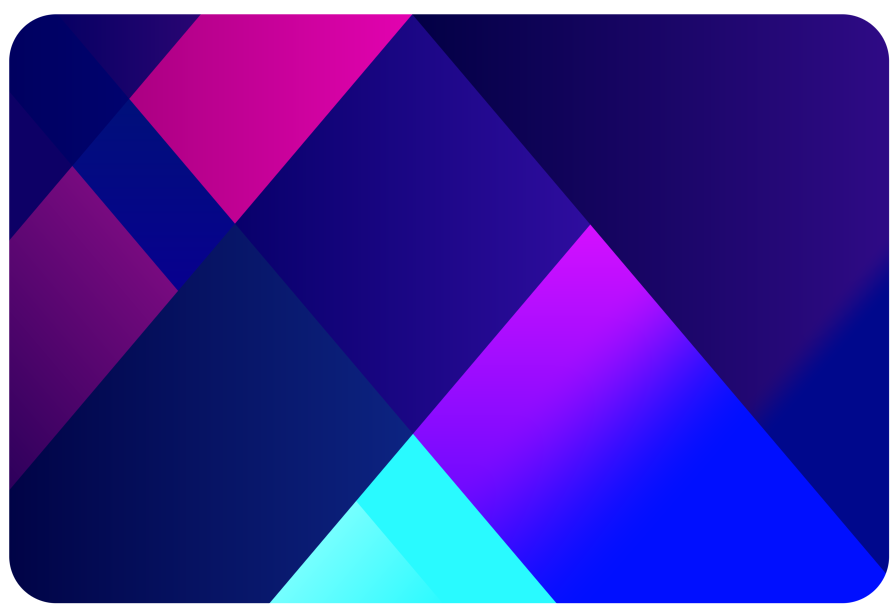
Reproduce this background procedurally as a WebGL 2 fragment shader.

```glsl
#version 300 es
precision highp float;

uniform vec2 u_resolution;
out vec4 fragColor;

const float SLANT = 0.847;

// Antialiased step: 0 below the edge, 1 above it
float edge(float at, float value, float width) {
    return smoothstep(at - width, at + width, value);
}

// Linear blend of two colours while t runs from start to end
vec3 ramp(vec3 from, vec3 to, float start, float end, float t) {
    return mix(from, to, clamp((t - start) / (end - start), 0.0, 1.0));
}

float roundedBox(vec2 p, vec2 halfSize, float radius) {
    vec2 q = abs(p) - halfSize + radius;
    return length(max(q, 0.0)) + min(max(q.x, q.y), 0.0) - radius;
}

// Three dim stripes crossing the upper left corner
vec3 cornerPanels(vec2 p, float fall, float aa) {
    vec3 indigo = vec3(0.05, 0.0, 0.40);
    vec3 navy = ramp(vec3(0.0, 0.0, 0.37), vec3(0.0, 0.01, 0.43), 0.0, 0.2, p.x);
    vec3 violet = ramp(vec3(0.03, 0.0, 0.39), vec3(0.16, 0.02, 0.45), 0.1, 0.32, p.x);
    vec3 color = mix(indigo, navy, edge(-0.1108, fall, aa));
    return mix(color, violet, edge(0.0739, fall, aa));
}

// Plum, blue and magenta tiles of the second band
vec3 magentaBand(vec2 p, float fall, float aa) {
    vec3 plum = ramp(vec3(0.18, 0.0, 0.36), vec3(0.47, 0.04, 0.50), -0.65, -0.11, fall);
    vec3 blue = ramp(vec3(0.03, 0.0, 0.56), vec3(0.0, 0.06, 0.48), 0.53, 0.83, p.y);
    vec3 magenta = ramp(vec3(0.67, 0.0, 0.51), vec3(0.89, 0.01, 0.69), 0.21, 0.67, p.x);
    vec3 color = mix(plum, blue, edge(-0.1108, fall, aa));
    return mix(color, magenta, edge(0.0739, fall, aa));
}

// Dark central band
vec3 indigoBand(vec2 p, float fall, float aa) {
    vec3 teal = ramp(vec3(0.0, 0.01, 0.27), vec3(0.05, 0.14, 0.51), 0.0, 0.67, p.x);
    vec3 indigo = ramp(vec3(0.03, 0.0, 0.42), vec3(0.18, 0.05, 0.62), 0.38, 0.95, p.x);
    return mix(teal, indigo, edge(0.0739, fall, aa));
}

// Bright cyan and violet band
vec3 brightBand(vec2 p, float rise, float fall, float aa) {
    vec3 cyan = vec3(0.16, 0.98, 1.0);
    vec3 ice = ramp(vec3(0.46, 1.0, 1.0), cyan, 1.267, 1.56, rise);
    vec3 violet = ramp(vec3(0.27, 0.03, 1.0), vec3(0.83, 0.06, 1.0), 0.02, 0.63, p.y);
    violet = mix(violet, vec3(0.0, 0.06, 1.0), smoothstep(1.40, 1.80, rise));
    vec3 color = mix(ice, cyan, edge(-0.1108, fall, aa));
    return mix(color, violet, edge(0.0739, fall, aa));
}

// Night sky slope with a soft blue patch
vec3 nightPanel(vec2 p, float rise) {
    vec3 night = ramp(vec3(0.01, 0.0, 0.27), vec3(0.18, 0.04, 0.52), 0.67, 1.43, p.x);
    return mix(night, vec3(0.0, 0.03, 0.55), smoothstep(1.76, 1.85, rise));
}

void main() {
    // Units of canvas height; rise and fall are the two diagonal axes
    vec2 p = gl_FragCoord.xy / u_resolution.y;
    float pixel = 1.0 / u_resolution.y;
    float aa = 0.9 * pixel;
    float drop = SLANT * (1.0 - p.y);
    float rise = p.x + drop;
    float fall = p.x - drop;

    // Bands stacked along the rising diagonal
    vec3 color = cornerPanels(p, fall, aa);
    color = mix(color, magentaBand(p, fall, aa), edge(0.3456, rise, aa));
    color = mix(color, indigoBand(p, fall, aa), edge(0.689, rise, aa));
    color = mix(color, brightBand(p, rise, fall, aa), edge(1.267, rise, aa));
    color = mix(color, nightPanel(p, rise), edge(0.6496, fall, aa));

    // White margin around the rounded card
    float aspect = u_resolution.x / u_resolution.y;
    vec2 center = vec2(0.5013 * aspect, 0.4988);
    vec2 halfSize = vec2(0.491 * aspect, 0.478);
    float card = roundedBox(p - center, halfSize, 0.076);
    color = mix(color, vec3(1.0), edge(0.0, card, 0.7 * pixel));
    fragColor = vec4(color, 1.0);
}
```
